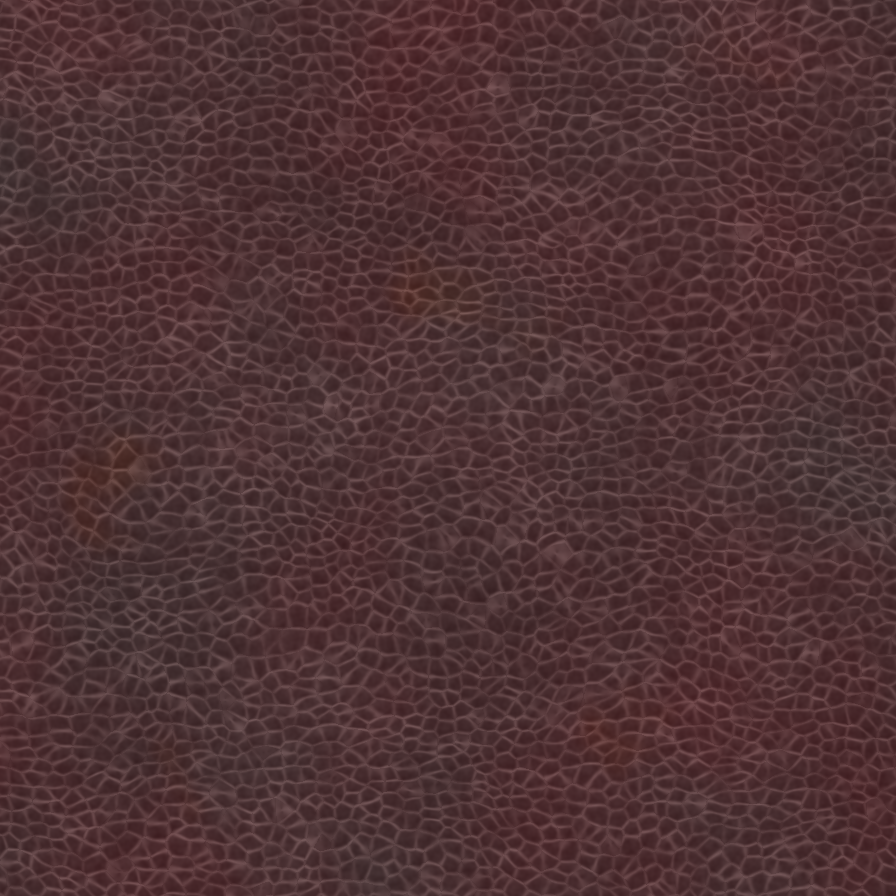
This texture is drawn by a Shadertoy shader. Its source:

```glsl
// Dark oxblood leather: small pebbles parted by thin, pale, broken creases.
// A warped cellular pattern makes the grain; slow gradient noise tints the
// hide with wine, grey and rust patches.

const vec3 PEBBLE = vec3(0.266, 0.160, 0.169);
const vec3 CREASE = vec3(0.405, 0.286, 0.293);
const vec3 WINE_SHIFT = vec3(0.024, -0.017, -0.013);
const vec3 RUST_SHIFT = vec3(0.035, 0.003, -0.025);
const vec2 CELLS = vec2(53.0, 63.0);   // pebbles across and up the canvas
const float JITTER = 0.88;
const float CREASE_WIDTH = 0.24;       // in pebble units
const float WARP_BROAD = 0.022;        // in canvas units
const float WARP_FINE = 0.0045;
const float PEBBLE_RELIEF = 0.030;
const float MOTTLE = 0.035;

vec2 hash2(vec2 p) {
    vec3 q = fract(vec3(p.xyx) * vec3(0.1031, 0.1030, 0.0973));
    q += dot(q, q.yzx + 33.33);
    return fract((q.xx + q.yz) * q.zy);
}

float cornerSlope(vec2 corner, vec2 offset) {
    float angle = 6.2832 * hash2(corner + 71.0).x;
    return dot(vec2(cos(angle), sin(angle)), offset);
}

// Gradient noise, roughly -0.7 to 0.7
float noise(vec2 p) {
    vec2 i = floor(p), f = fract(p);
    vec2 u = f * f * f * (f * (f * 6.0 - 15.0) + 10.0);
    vec2 e = vec2(1.0, 0.0);
    float low = mix(cornerSlope(i, f), cornerSlope(i + e, f - e), u.x);
    float high = mix(cornerSlope(i + e.yx, f - e.yx), cornerSlope(i + 1.0, f - 1.0), u.x);
    return mix(low, high, u.y);
}

float fbm(vec2 p) {
    float sum = 0.0, amp = 1.0;
    for (int k = 0; k < 4; k++) {
        sum += amp * noise(p);
        p = mat2(1.6, 1.2, -1.2, 1.6) * p + 17.3;
        amp *= 0.5;
    }
    return sum;
}

vec2 warp(vec2 p) {
    return vec2(noise(p + 5.7), noise(p + 43.1));
}

// Finds the offsets to the nearest and second nearest pebble centres
void nearestCentres(vec2 p, out vec2 first, out vec2 second) {
    vec2 cell = floor(p), f = fract(p);
    float d1 = 9.0, d2 = 9.0;
    first = second = vec2(3.0);
    for (int y = -2; y <= 2; y++) {
        for (int x = -2; x <= 2; x++) {
            vec2 g = vec2(x, y);
            vec2 r = g + 0.5 + JITTER * (hash2(cell + g + 200.0) - 0.5) - f;
            float d = dot(r, r);
            if (d < d1) {
                d2 = d1; second = first;
                d1 = d; first = r;
            } else if (d < d2) {
                d2 = d; second = r;
            }
        }
    }
}

void mainImage(out vec4 fragColor, in vec2 fragCoord) {
    vec2 uv = fragCoord / iResolution.y;

    // Grain, bent by the stretch of the hide
    vec2 bent = uv + WARP_BROAD * warp(uv * 6.0) + WARP_FINE * warp(uv * 38.0);
    vec2 first, second;
    nearestCentres(bent * CELLS, first, second);
    float gap = (length(second) - length(first)) / CREASE_WIDTH;
    float crease = exp(-gap * gap);

    // Level creases catch more light, and every crease fades in places
    vec2 across = normalize(second - first + 1e-4);
    float facing = mix(0.55, 1.0, abs(across.y));
    float fade = clamp(0.92 + 0.75 * noise(uv * 34.0) + 0.3 * noise(uv * 9.0 + 8.0), 0.3, 1.3);
    crease *= facing * fade;

    // Pebble relief and fine mottling
    vec3 color = mix(PEBBLE, CREASE, crease);
    float relief = -first.y * PEBBLE_RELIEF * (1.0 - 0.6 * crease);
    color += relief + MOTTLE * noise(uv * 95.0) + 0.5 * MOTTLE * noise(uv * 190.0 + 31.0);

    // Broad dye patches
    float wine = clamp(1.5 * fbm(uv * 3.2 + 11.0), -1.0, 1.2);
    float rust = smoothstep(0.42, 0.85, fbm(uv * 3.7 + 64.0));
    float shade = 1.0 + 0.09 * fbm(uv * 4.5 + 27.0);
    color = color * shade + WINE_SHIFT * wine + RUST_SHIFT * rust;

    fragColor = vec4(clamp(color, 0.0, 1.0), 1.0);
}
```
